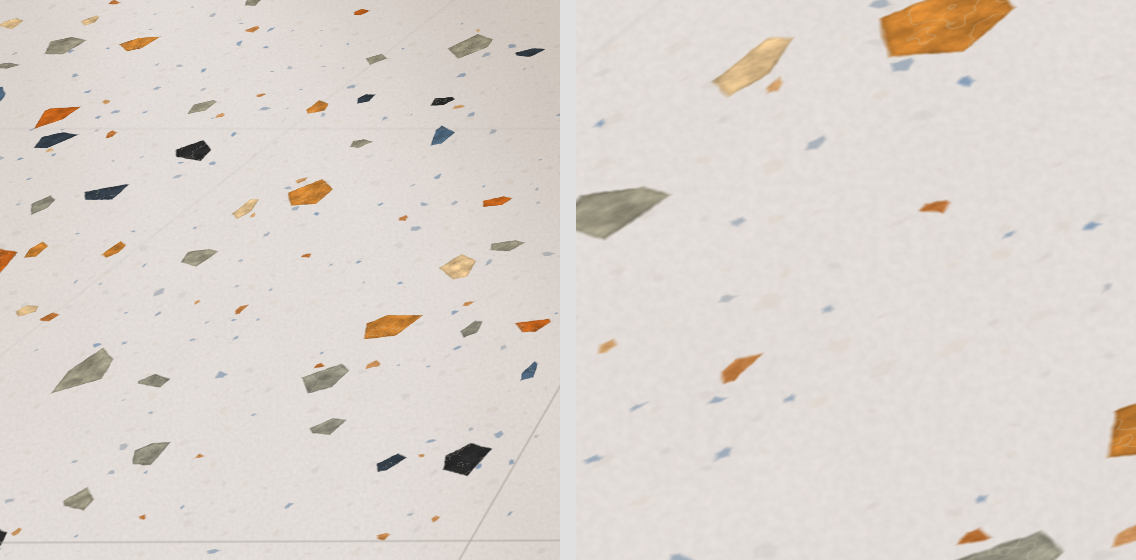
Left: the whole. Right: its middle third, enlarged.
Reproduce this texture procedurally as a WebGL 2 fragment shader.

```glsl
#version 300 es
precision highp float;
uniform vec2 u_resolution;
out vec4 fragColor;

vec3 hash3(vec3 p) {
  p = fract(p * vec3(.1031, .1030, .0973));
  p += dot(p, p.yxz + 33.33);
  return fract((p.xxy + p.yxx) * p.zyx);
}

float gradientDot(vec2 cell, vec2 offset) {
  float a = 6.2832 * hash3(vec3(cell, 7.)).x;
  return dot(vec2(cos(a), sin(a)), offset);
}

float gradientNoise(vec2 p) {
  vec2 i = floor(p), f = fract(p);
  vec2 u = f * f * f * (f * (f * 6. - 15.) + 10.);
  vec2 e = vec2(0., 1.);
  return mix(
    mix(gradientDot(i, f), gradientDot(i + e.yx, f - e.yx), u.x),
    mix(gradientDot(i + e.xy, f - e.xy), gradientDot(i + e.yy, f - e.yy), u.x), u.y);
}

float fbm(vec2 p) {
  float sum = 0., amp = .6;
  for (int i = 0; i < 4; i++) {
    sum += amp * gradientNoise(p);
    p = mat2(1.6, 1.2, -1.2, 1.6) * p;
    amp *= .6;
  }
  return sum;
}

vec2 turn(vec2 p, float a) {
  return vec2(cos(a) * p.x + sin(a) * p.y, cos(a) * p.y - sin(a) * p.x);
}

// Irregular convex shard cut by five half planes
float shard(vec2 p, float radius, vec3 key) {
  float d = -1.;
  for (int i = 0; i < 5; i++) {
    vec3 h = hash3(key + float(i) * 3.7);
    float a = 6.2832 * (float(i) + .62 * h.x) / 5.;
    d = max(d, dot(p, vec2(cos(a), sin(a))) - radius * mix(.5, 1., h.y));
  }
  return d;
}

// Scattered shards: x is signed distance, y is the id of the nearest one
vec2 scatter(vec2 p, float cells, vec2 radii, float density, float seed) {
  vec2 best = vec2(1., 0.);
  vec2 home = floor(p * cells);
  for (int y = -1; y <= 1; y++)
  for (int x = -1; x <= 1; x++) {
    vec2 cell = home + vec2(x, y);
    vec3 h = hash3(vec3(cell + 40., seed));
    vec3 k = hash3(vec3(cell + 90., seed + 5.));
    if (k.x > density) continue;
    vec2 v = p - (cell + .2 + .6 * h.xy) / cells;
    v = turn(v, .45 + .55 * (k.y - .5));
    v.y *= mix(1.5, 2.7, k.z);
    float d = shard(v, mix(radii.x, radii.y, h.z * h.z), vec3(cell + 20., seed));
    if (d < best.x) best = vec2(d, fract(k.x * 91.7 + h.x * 37.3));
  }
  return best;
}

float cover(float d) {
  float soft = max(.003, 1.2 / u_resolution.y);
  return 1. - smoothstep(-soft, soft, d);
}

float seam(vec2 uv, vec2 origin, vec2 along, float width) {
  vec2 n = normalize(vec2(-along.y, along.x));
  float soft = max(width, 1. / u_resolution.y);
  return 1. - smoothstep(0., 2. * soft, abs(dot(uv - origin, n)));
}

vec3 stone(float id) {
  vec3 palette[8] = vec3[8](
    vec3(.76, .39, .12), vec3(.78, .50, .20), vec3(.87, .74, .55), vec3(.55, .54, .48),
    vec3(.60, .58, .50), vec3(.17, .17, .17), vec3(.32, .42, .51), vec3(.21, .25, .29));
  return palette[int(min(id * 8., 7.))];
}

void main() {
  vec2 uv = gl_FragCoord.xy / u_resolution;
  // Floor plane receding towards the top
  vec2 p = vec2(uv.x - .5, uv.y) * 3.5 / (3.5 - uv.y);
  vec2 grainDir = turn(p, .45) * vec2(1., 2.2);
  float ragged = .0022 * gradientNoise(p * 75.) + .0015 * gradientNoise(p * 160.);

  // Pale ground with faint mottling
  vec3 col = vec3(.888, .863, .848);
  col += .012 * fbm(p * 9.) + .022 * gradientNoise(p * 130.) + .014 * gradientNoise(p * 260.);

  // Ghost flecks just below the surface
  vec2 ghost = scatter(p, 26., vec2(.004, .013), .6, 11.);
  col = mix(col, mix(vec3(.80, .78, .77), vec3(.87, .82, .77), ghost.y), .45 * cover(ghost.x + ragged));

  // Small bluish flecks
  vec2 fleck = scatter(p, 15., vec2(.004, .014), .33, 23.);
  vec3 fleckCol = mix(vec3(.47, .58, .70), vec3(.70, .71, .72), fleck.y);
  col = mix(col, fleckCol, .85 * cover(fleck.x + ragged));

  // Warm crumbs
  vec2 crumb = scatter(p, 9., vec2(.007, .022), .27, 37.);
  vec3 crumbCol = mix(vec3(.70, .40, .16), vec3(.85, .70, .50), crumb.y);
  col = mix(col, crumbCol + .2 * fbm(grainDir * 45.), .95 * cover(crumb.x + ragged));

  // Large veined chips
  vec2 chip = scatter(p, 7., vec2(.028, .072), .5, 51.);
  vec3 chipCol = stone(chip.y);
  float cloud = fbm(grainDir * 26. + chip.y * 50.);
  float vein = 1. - smoothstep(0., .035, abs(fbm(grainDir * 13. + chip.y * 80.)));
  chipCol *= 1. + .45 * cloud;
  chipCol = mix(chipCol, vec3(.80, .77, .68), .28 * vein * step(.3, fract(chip.y * 17.)));
  chipCol *= 1. - .12 * smoothstep(-.007, 0., chip.x);
  col = mix(col, chipCol, cover(chip.x + ragged));

  // Joints between slabs
  vec3 joint = vec3(.66, .64, .61);
  col = mix(col, joint, .45 * seam(uv, vec2(0., .031), vec2(1., .004), .0015));
  col = mix(col, joint, .5 * seam(uv, vec2(.82, 0.), vec2(.18, .31), .0013));
  col = mix(col, joint, .10 * seam(uv, vec2(0., .77), vec2(1., 0.), .002));
  col = mix(col, joint, .10 * seam(uv, vec2(.02, .38), vec2(.51, .40), .0015));

  // Uneven light, dimmer at the upper right and the borders
  float dim = smoothstep(1.25, 2., uv.x + uv.y) + .5 * smoothstep(.3, 0., uv.x) * uv.y;
  dim += .45 * smoothstep(.65, 1., uv.x) * (1. - uv.y);
  col *= mix(vec3(1.), vec3(.91, .895, .875), min(dim, 1.));
  fragColor = vec4(clamp(col, 0., 1.), 1.);
}
```
